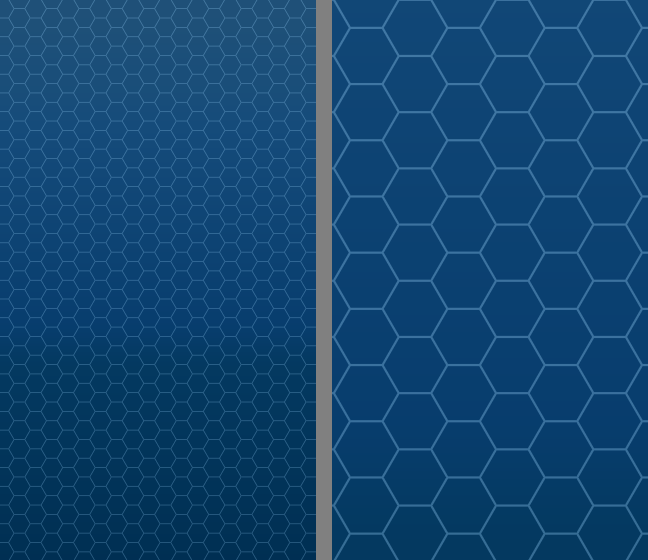
Left, the full canvas; right, a detail of the centre.
This pattern is drawn by a Shadertoy shader. Its source:

```glsl
// Thin pale honeycomb outlines over a vertical blue gradient.

// Distance from q to the nearest edge of a flat-top hexagon grid, cell height 1.
float hexEdgeDistance(vec2 q) {
    vec2 period = vec2(sqrt(3.0), 1.0);
    vec2 a = mod(q + 0.5 * period, period) - 0.5 * period;
    vec2 b = mod(q, period) - 0.5 * period;
    vec2 cell = abs(dot(a, a) < dot(b, b) ? a : b);
    return 0.5 - max(cell.y, dot(cell, vec2(0.5 * sqrt(3.0), 0.5)));
}

// Share of a pixel covered by a line centred at distance d.
float lineCoverage(float d, float halfWidth, float pixel) {
    float inner = max(-halfWidth, d - 0.5 * pixel);
    float outer = min(halfWidth, d + 0.5 * pixel);
    return clamp((outer - inner) / pixel, 0.0, 1.0);
}

// Background colour, with t running from 0 at the top to 1 at the bottom.
vec3 backgroundGradient(float t) {
    vec3 color = mix(vec3(0.122, 0.315, 0.47), vec3(0.1, 0.305, 0.475), smoothstep(0.0, 0.16, t));
    color = mix(color, vec3(0.083, 0.295, 0.48), smoothstep(0.15, 0.23, t));
    color = mix(color, vec3(0.03, 0.24, 0.43), clamp((t - 0.22) / 0.36, 0.0, 1.0));
    color = mix(color, vec3(0.015, 0.225, 0.38), smoothstep(0.57, 0.66, t));
    return mix(color, vec3(0.0, 0.185, 0.325), clamp((t - 0.64) / 0.36, 0.0, 1.0));
}

void mainImage(out vec4 fragColor, in vec2 fragCoord) {
    // Just under 30 cells fit in the canvas height.
    float pixel = 29.895 / iResolution.y;
    float d = hexEdgeDistance(fragCoord * pixel - vec2(0.171, 0.434));

    float t = 1.0 - fragCoord.y / iResolution.y;
    vec3 color = backgroundGradient(t);

    // Outlines fade slightly toward the bottom.
    float opacity = mix(0.46, 0.38, t);
    color = mix(color, vec3(0.5, 0.72, 0.88), opacity * lineCoverage(d, 0.0195, pixel));
    fragColor = vec4(color, 1.0);
}
```
